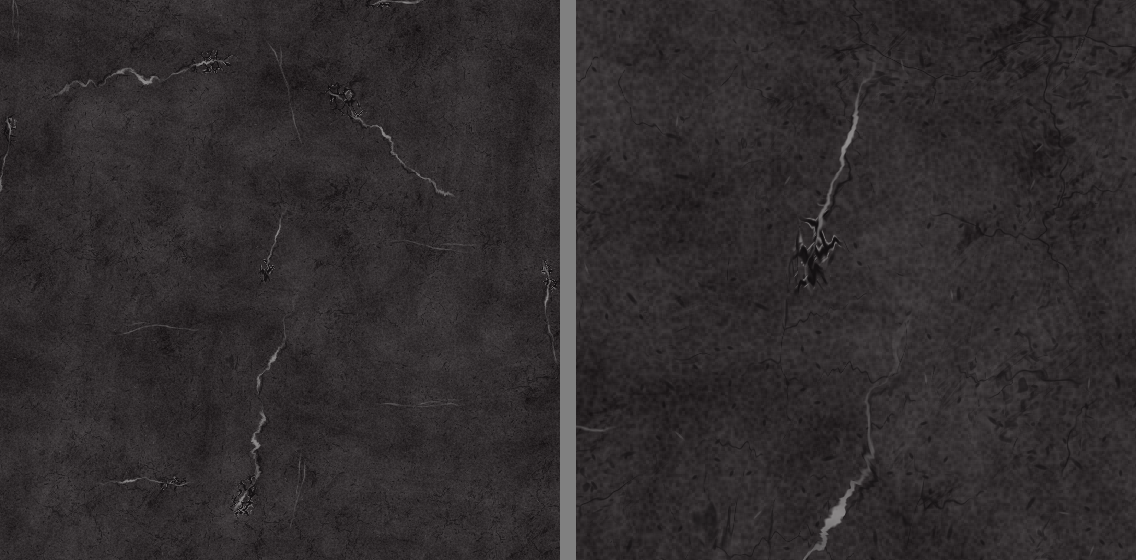
Left: the whole. Right: its middle third, enlarged.
Reproduce this texture procedurally as a Shadertoy shader.

```glsl
const vec3 STONE = vec3(0.192, 0.176, 0.181);
const vec3 CRACK = vec3(0.060, 0.050, 0.055);
const vec3 CALCITE = vec3(0.66, 0.65, 0.65);
const float HALF_PI = 1.5708;

float hash(vec2 p) {
    vec3 q = fract(p.xyx * 0.1031);
    q += dot(q, q.yzx + 33.33);
    return fract((q.x + q.y) * q.z);
}

vec2 hash2(vec2 p) {
    return vec2(hash(p), hash(p + 57.3));
}

vec2 rotate(vec2 p, float angle) {
    float c = cos(angle), s = sin(angle);
    return vec2(c * p.x + s * p.y, c * p.y - s * p.x);
}

// x: distance to nearest seed, y: closeness to a cell border
vec2 cellular(vec2 p) {
    vec2 cell = floor(p);
    float nearest = 9.0, second = 9.0;
    for (int y = -1; y <= 1; y++)
    for (int x = -1; x <= 1; x++) {
        vec2 id = cell + vec2(x, y);
        float d = length(id + hash2(id) - p);
        second = min(second, max(d, nearest));
        nearest = min(nearest, d);
    }
    return vec2(nearest, second - nearest);
}

// Warped sines at rising frequency, about -1 to 1
float layeredSines(vec2 p, float decay) {
    float sum = 0.0, amp = 1.0, total = 0.0;
    for (int i = 0; i < 7; i++) {
        p = rotate(p, 0.65 + float(i)) * 1.7 + 3.1;
        p += 0.6 * sin(p.yx * 0.73 + float(i));
        sum += amp * sin(p.x) * cos(p.y);
        total += amp;
        amp *= decay;
    }
    return 1.6 * sum / total;
}

// Sparse elongated spots, one at most per cell
float flecks(vec2 p, float share, float stretch) {
    vec2 id = floor(p);
    vec2 center = 0.3 + 0.4 * hash2(id + 11.0);
    vec2 q = rotate(fract(p) - center, 6.28 * hash(id + 5.0));
    float d = length(q * vec2(1.0, stretch));
    return step(hash(id), share) * (1.0 - smoothstep(0.08, 0.27, d));
}

float wiggle(float s, float seed) {
    return 0.011 * sin(s * 21.0 + seed) + 0.005 * sin(s * 58.0 + seed * 2.3)
         + 0.0026 * sin(s * 131.0 + seed * 4.1 + 2.0 * sin(s * 47.0));
}

float stroke(float dist, float width, float soft) {
    return 1.0 - smoothstep(width - soft, width + soft, dist);
}

// q: x along the vein, y across; returns light and dark coverage
vec2 vein(vec2 q, float len, float width, float bend, float seed, float soft) {
    float t = q.x / len;
    float taper = smoothstep(0.0, 0.1, t) * (1.0 - smoothstep(0.6, 1.0, t));
    float offset = q.y - bend * wiggle(q.x, seed);
    float slope = bend * (wiggle(q.x + 0.001, seed) - wiggle(q.x - 0.001, seed)) / 0.002;
    float dist = abs(offset) / sqrt(1.0 + slope * slope);
    float patchy = 0.5 + 0.5 * sin(q.x * 83.0 + seed * 3.0) * sin(q.x * 37.0 + seed);
    float light = taper * (0.3 + 0.7 * patchy) * stroke(dist, width * (0.2 + patchy), soft);
    float side = offset + 0.003 + 0.004 * sin(q.x * 96.0 + seed) + 0.0015 * sin(q.x * 270.0);
    float dark = taper * (1.0 - 0.5 * patchy) * stroke(abs(side), width * 0.6, soft);
    return vec2(light, dark);
}

void mainImage(out vec4 fragColor, in vec2 fragCoord) {
    vec2 p = fragCoord / iResolution.y;
    float soft = max(1.0 / iResolution.y, 0.0009);
    vec2 warp = vec2(layeredSines(p * 9.0, 0.85), layeredSines(p * 9.0 + 4.0, 0.85));
    vec2 bent = p + 0.014 * warp;

    // Clouded, mottled, grainy stone
    float clouds = layeredSines(p * 5.0, 0.85);
    float mottle = layeredSines(bent * 17.0 + 2.0, 0.95);
    float blotch = cellular(bent * 11.0 + 0.02 * mottle).x - 0.45;
    float grain = cellular(p * 230.0).x - 0.45;
    float fine = hash(floor(p * 512.0)) - 0.5;
    vec3 color = STONE + 0.045 * clouds + 0.035 * mottle - 0.038 * blotch;
    color += 0.062 * grain + 0.040 * fine;

    // Diagonal scuffs, hairline cracks, pits and clustered speckle
    float rough = layeredSines(p * 6.0 + 9.0, 0.75);
    float scuff = layeredSines(rotate(p, 0.8) * vec2(19.0, 42.0), 0.9);
    float patches = smoothstep(-0.1, 0.4, rough);
    color -= 0.055 * smoothstep(0.15, 0.7, scuff) * patches;
    float hairline = stroke(cellular(bent * 13.0).y, 0.014, 0.018) * smoothstep(0.0, 0.4, rough);
    float scratch = stroke(cellular(bent * 24.0 + 5.0).y, 0.020, 0.030) * smoothstep(0.1, 0.5, mottle - 0.4 * rough);
    float pits = max(flecks(p * 42.0, 0.13, 3.5), flecks(p * 95.0 + 7.0, 0.15, 2.0));
    float speckle = stroke(cellular(bent * 120.0).x, 0.22, 0.10) * patches * smoothstep(-0.2, 0.4, mottle);
    float dark = max(max(0.65 * hairline, 0.6 * scratch), max(0.6 * pits, 0.5 * speckle));
    float light = 0.18 * flecks(p * 60.0 + 31.0, 0.03, 5.0);

    // Veins: three large, five short with knots, six faint forked ones
    float web = cellular(bent * 58.0).y;
    vec2 jitter = vec2(layeredSines(p * 21.0, 0.7), layeredSines(p * 21.0 + 6.0, 0.7));
    for (int i = 0; i < 14; i++) {
        float n = float(i), r = hash(vec2(n, 3.7));
        bool large = i < 3, faint = i > 7;
        float len = large ? 0.36 + 0.1 * r : 0.16 + 0.07 * r;
        float width = large ? 0.0021 : (faint ? 0.0008 : 0.0014);
        float angle = large ? 2.0 * n - 0.65 : HALF_PI * n + 0.5 * (r - 0.5);
        float bend = large ? 1.0 : (faint ? 0.3 : 0.6);
        vec2 center = fract(vec2(0.72) + n * vec2(0.7549, 0.5698));
        vec2 q = rotate(p - center + 0.009 * bend * jitter, angle) + vec2(0.5 * len, 0.0);
        vec2 cover = vein(q, len, width, bend, n * 2.7, soft);
        if (faint) {
            vec2 branch = rotate(q - vec2(0.4 * len, 0.0), 0.16);
            cover = 0.6 * max(cover, vein(branch, 0.6 * len, width, bend, n + 8.0, soft));
        } else {
            // Broken knot at the root
            float size = large ? 0.046 : 0.029;
            vec2 k = (q - vec2(size, bend * wiggle(size, n * 2.7))) / size;
            float knot = 1.0 - smoothstep(0.6, 0.95, length(k * vec2(0.85, 1.7)) + 0.3 * mottle);
            cover.y = max(cover.y, knot * stroke(web, 0.12, 0.08));
            float shards = stroke(abs(web - 0.22), 0.05, 0.06) * smoothstep(-0.1, 0.3, scuff);
            cover.x = max(cover.x, 0.75 * knot * shards);
        }
        light = max(light, 0.8 * cover.x);
        dark = max(dark, 0.9 * cover.y);
    }

    color = mix(color, CRACK, dark);
    color = mix(color, CALCITE, light);
    fragColor = vec4(clamp(color, 0.0, 1.0), 1.0);
}
```
